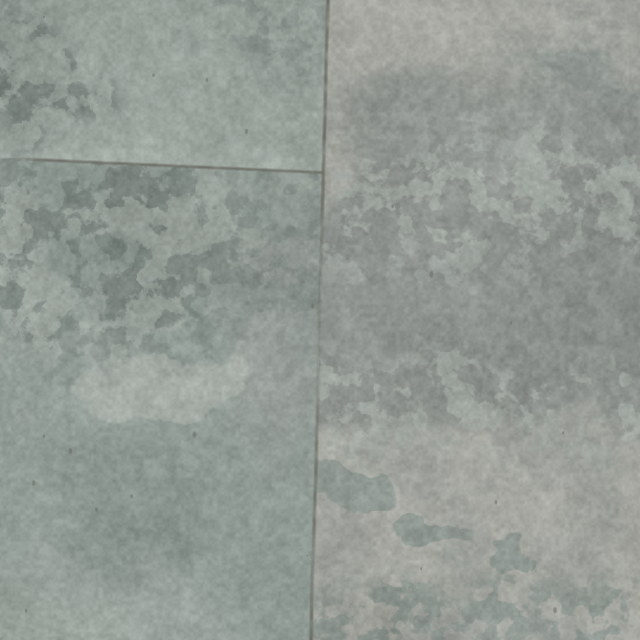
Give the GLSL for this texture, as a Shadertoy shader.

```glsl
// Weathered grey-green concrete slabs: two columns, one cross joint, mottled wear.
#define SEAM_WIDTH 0.0026
#define JOINT_WIDTH 0.0022
#define WARP 0.13
#define FLECK_SCALE 44.0
#define PIT_CELLS 11.0
#define GRAIN 0.055
#define MOTTLE 0.085
#define CLOUD 0.11

const vec3 GREEN_GREY = vec3(0.553, 0.594, 0.570);
const vec3 PALE_GREEN = vec3(0.632, 0.658, 0.632);
const vec3 STEEL_GREY = vec3(0.538, 0.558, 0.543);
const vec3 WARM_PALE  = vec3(0.632, 0.641, 0.612);
const vec3 DARK_STAIN = vec3(0.470, 0.508, 0.490);
const vec3 GROUT      = vec3(0.400, 0.405, 0.370);

float hash(vec2 p) {
    vec3 q = fract(p.xyx * 0.1031);
    q += dot(q, q.yzx + 33.33);
    return fract((q.x + q.y) * q.z);
}
float noise(vec2 p) {
    vec2 i = floor(p), f = fract(p);
    f = f * f * (3.0 - 2.0 * f);
    return mix(mix(hash(i), hash(i + vec2(1, 0)), f.x),
               mix(hash(i + vec2(0, 1)), hash(i + vec2(1, 1)), f.x), f.y);
}
float fbm(vec2 p) {
    float sum = 0.0, amp = 0.516;
    for (int i = 0; i < 5; i++) {
        sum += amp * noise(p);
        p = mat2(1.6, 1.2, -1.2, 1.6) * p + 17.3;
        amp *= 0.5;
    }
    return sum;
}
// Ellipse mask: 1 at its centre, 0 outside.
float blob(vec2 p, vec2 centre, vec2 radius, float soft) {
    return 1.0 - smoothstep(1.0 - soft, 1.0 + soft, length((p - centre) / radius));
}
float band(float y, float low, float high, float soft) {
    return smoothstep(low - soft, low + soft, y) * (1.0 - smoothstep(high - soft, high + soft, y));
}
float line(float d, float width, float soft) {
    return 1.0 - smoothstep(max(width - soft, 0.0), width + soft, abs(d));
}
// Sparse dark chips, at most one per cell.
float pits(vec2 p) {
    vec2 cell = floor(p * PIT_CELLS);
    vec2 centre = 0.2 + 0.6 * vec2(hash(cell + 3.1), hash(cell + 8.7));
    float size = mix(0.02, 0.06, hash(cell + 21.0));
    float d = length((fract(p * PIT_CELLS) - centre) * vec2(1.3, 0.8));
    return step(0.86, hash(cell + 40.0)) * (1.0 - smoothstep(size * 0.4, size, d));
}

vec3 leftSlab(vec2 p, float upper, float fleck, float rough) {
    float lower = 1.0 - upper;
    vec3 col = mix(GREEN_GREY, PALE_GREEN, 0.5 * upper);
    col = mix(col, PALE_GREEN, 0.6 * band(p.y, 0.36, 0.74, 0.05) * rough * lower);
    col = mix(col, STEEL_GREY, 0.5 * lower * blob(p, vec2(0.44, 0.48), vec2(0.09, 0.2), 0.4));
    // Speckled wear below the joint and stains above it
    float wear = band(p.y, 0.46, 0.76, 0.05) * (1.0 - 0.5 * smoothstep(0.2, 0.45, p.x));
    float stain = blob(p, vec2(0.12, 0.865), vec2(0.06, 0.05), 0.5)
                + blob(p, vec2(0.03, 0.86), vec2(0.05, 0.11), 0.5)
                + 0.5 * blob(p, vec2(0.42, 0.96), vec2(0.13, 0.06), 0.6);
    col = mix(col, DARK_STAIN, 0.8 * fleck * clamp(mix(wear, stain, upper), 0.0, 1.0));
    // Smooth pale patch and haze along the foot
    col = mix(col, PALE_GREEN, 0.7 * lower * blob(p, vec2(0.26, 0.405), vec2(0.12, 0.05), 0.1));
    return mix(col, PALE_GREEN, 0.5 * blob(p, vec2(0.1, 0.03), vec2(0.22, 0.09), 0.5));
}

vec3 rightSlab(vec2 p, float fleck, float rough) {
    float body = band(p.y, 0.34, 0.87, 0.03) * smoothstep(0.52, 0.59, p.x + max(0.72 - p.y, 0.0));
    vec3 col = mix(WARM_PALE, STEEL_GREY, 0.9 * body);
    // Pale scuffs inside the dark field
    float scuff = band(p.y, 0.58, 0.80, 0.06) + band(p.y, 0.28, 0.44, 0.05);
    col = mix(col, PALE_GREEN, 0.8 * fleck * min(scuff, 1.0));
    // Flaked patches near the foot and a smear near the head
    float flakes = blob(p, vec2(0.55, 0.235), vec2(0.055, 0.035), 0.08)
                 + blob(p, vec2(0.67, 0.16), vec2(0.08, 0.025), 0.08)
                 + blob(p, vec2(0.80, 0.13), vec2(0.022, 0.04), 0.1);
    float foot = (1.0 - smoothstep(0.04, 0.13, p.y)) * fleck;
    col = mix(col, GREEN_GREY * 0.95, 0.85 * clamp(flakes + foot, 0.0, 1.0));
    col = mix(col, DARK_STAIN, 0.6 * blob(p, vec2(0.93, 0.88), vec2(0.12, 0.02), 0.5));
    return mix(col, STEEL_GREY, 0.3 * rough * (1.0 - body));
}

void mainImage(out vec4 fragColor, in vec2 fragCoord) {
    vec2 uv = fragCoord / iResolution.xy;
    float soft = max(1.0 / iResolution.y, 0.0022);
    // Slightly tilted joints and the slab each point belongs to
    float seam = uv.x - mix(0.486, 0.512, uv.y) - 0.002 * (noise(vec2(uv.y * 12.0, 4.0)) - 0.5);
    float joint = uv.y - 0.753 + 0.045 * uv.x;
    float right = smoothstep(-soft, soft, seam), left = 1.0 - right;
    float upper = smoothstep(-soft, soft, joint);
    vec2 p = uv + (seam > 0.0 ? vec2(5, 0) : vec2(0, 9) * step(0.0, joint));
    // Warped wear layers
    vec2 warp = vec2(fbm(p * 14.0 + 2.0), fbm(p * 14.0 + 31.0)) - 0.5;
    vec2 q = uv + WARP * warp;
    float rough = smoothstep(0.42, 0.60, fbm(p * 15.0 + 50.0));
    float fleck = smoothstep(0.47, 0.59, fbm(p * FLECK_SCALE + warp));
    vec3 col = mix(leftSlab(q, upper, fleck, rough), rightSlab(q, fleck, rough), right);
    col += CLOUD * (fbm(p * 5.0 + warp) - 0.5) + MOTTLE * (fbm(p * 55.0) - 0.5);
    col += GRAIN * (noise(uv * 140.0) + 0.6 * noise(uv * 270.0) - 0.8);
    col = mix(col, GROUT, 0.5 * pits(uv));
    // Pale bevel, cross joint and long seam with uneven grime
    col += 0.035 * left * upper * (1.0 - smoothstep(0.0, 0.055, joint));
    float grime = mix(0.35, 0.9, noise(uv * 80.0));
    float fade = mix(0.35, 1.0, smoothstep(0.04, 0.24, abs(uv.y - 0.48)));
    float cross = left * line(joint, JOINT_WIDTH, soft) * smoothstep(0.0, 0.08, uv.x);
    col = mix(col, GROUT, cross * mix(grime, 0.8, 0.5));
    col = mix(col, GROUT, line(seam, SEAM_WIDTH, soft) * grime * fade);
    fragColor = vec4(clamp(col, 0.0, 1.0), 1.0);
}
```
